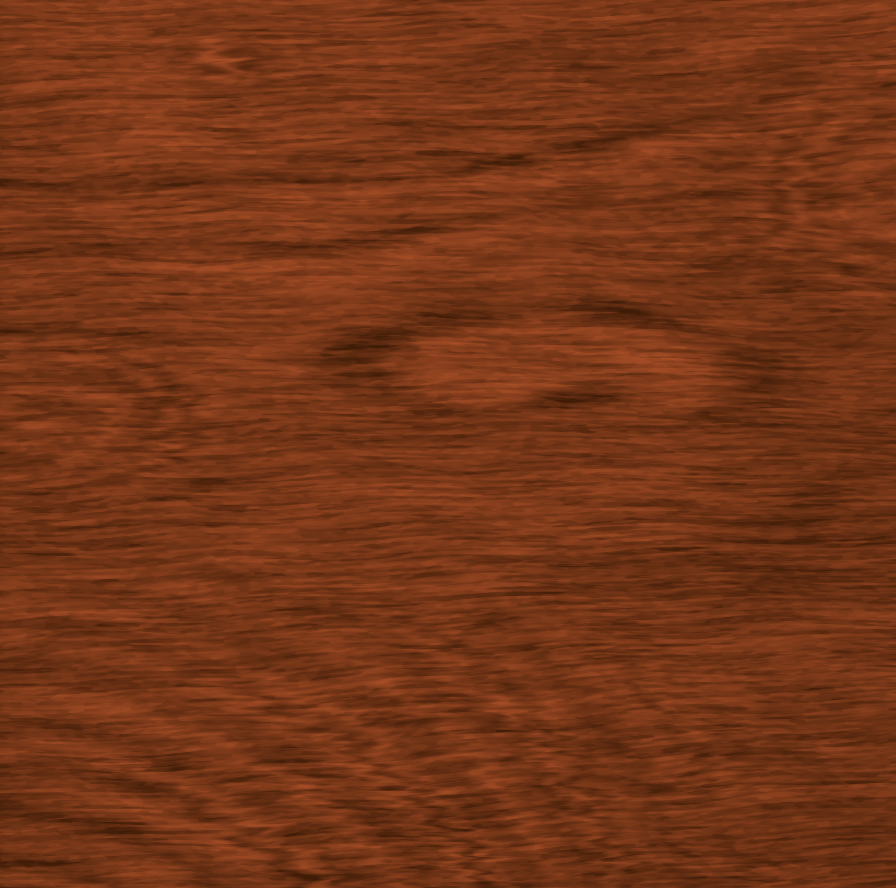
This texture is drawn by a WebGL 2 fragment shader. Its source:

```glsl
#version 300 es
precision highp float;
uniform vec2 u_resolution;
out vec4 fragColor;

// Colour
const vec3 BASE_COLOR = vec3(0.456, 0.209, 0.090);
const vec3 TONE_STEP = vec3(0.060, 0.029, 0.018);
const float TONE_OFFSET = 0.16;

// Fibres: cells per canvas height, along and across the grain
const vec2 FINE_FIBRE = vec2(13.0, 270.0);
const vec2 COARSE_FIBRE = vec2(8.0, 110.0);
const vec2 GRIT = vec2(75.0, 330.0);
const vec2 PORE = vec2(19.0, 230.0);
const float FEATHER = 0.024;
const float CRISP = 10.0;
const float SOFT = 5.0;

// Growth figure
const vec2 ARCH_CENTRE = vec2(0.0, -0.25);
const float ARCH_SPACING = 0.050;
const vec2 LENS_CENTRE = vec2(0.625, 0.585);
const vec2 LENS_RADII = vec2(0.195, 0.056);
const vec2 KNOT_CENTRE = vec2(0.262, 0.937);

// Eyes: centre and radii
const vec4 EYES[2] = vec4[2](
    vec4(0.06, 0.53, 0.20, 0.095), vec4(1.03, 0.79, 0.19, 0.130));

// Veins: height at left, thickness, end, darkness
const vec4 VEINS[3] = vec4[3](
    vec4(0.792, 0.006, 0.95, 2.0), vec4(0.722, 0.009, 0.70, 1.3),
    vec4(0.625, 0.007, 0.22, 1.0));

vec3 hash3(vec2 cell) {
    vec3 h = fract(cell.xyx * vec3(0.1031, 0.1030, 0.0973));
    h += dot(h, h.yxz + 33.33);
    return fract((h.xxy + h.yzz) * h.zyx);
}

// Cellular noise, about -1 to 1: nearby cell values blended by distance
float cellNoise(vec2 p, float sharpness) {
    vec2 cell = floor(p);
    float total = 0.0, weights = 0.0;
    for (int j = -1; j <= 1; j++) {
        for (int i = -1; i <= 1; i++) {
            vec2 id = cell + vec2(i, j);
            vec3 h = hash3(id);
            vec2 d = id + h.xy - p;
            float w = exp(-sharpness * dot(d, d));
            total += w * (2.0 * h.z - 1.0);
            weights += w;
        }
    }
    return total / weights;
}

// Uneven growth rings from layered sines, one ring per unit
float rings(float r) {
    float a = 6.2832 * r;
    return 0.8 * sin(a + 0.8 * sin(a * 0.37)) + 0.3 * sin(a * 1.73 + 1.0);
}

float bump(float x) { return exp(-x * x); }
float blob(vec2 d) { return exp(-dot(d, d)); }
float fadeOut(float a, float b, float x) { return 1.0 - smoothstep(a, b, x); }

// Broad light and dark figure of the wood
float figure(vec2 p) {
    float level = p.y - 0.08 * smoothstep(0.32, 0.85, p.x) * smoothstep(0.5, 0.75, p.y);
    float tone = 0.45 * cellNoise(vec2(p.x * 3.0, level * 13.0), SOFT)
               + 0.45 * cellNoise(vec2(p.x * 9.0, level * 38.0) + 40.0, SOFT);

    // Arches in the lower part
    float arch = length((p - ARCH_CENTRE) * vec2(0.88, 1.0));
    float archFade = fadeOut(0.12, 0.48, p.y) * fadeOut(0.4, 1.2, p.x);
    tone += 1.1 * archFade * rings(arch / ARCH_SPACING);

    // Ringed eyes
    for (int i = 0; i < 2; i++) {
        float r = length((p - EYES[i].xy) / EYES[i].zw);
        tone += 0.8 * fadeOut(0.85, 1.5, r) * rings(r * 3.2);
    }

    // Dark veins with a lighter band below
    for (int i = 0; i < 3; i++) {
        vec4 vein = VEINS[i];
        float d = level - vein.x - 0.005 * sin(9.0 * p.x + float(i));
        float fade = fadeOut(vein.z - 0.3, vein.z, p.x);
        tone += fade * (0.7 * bump((d + 0.025) / 0.014) - vein.w * bump(d / vein.y));
    }

    // Pale lens with a dark rim and a slanted inner streak
    vec2 lens = (p - LENS_CENTRE) / LENS_RADII;
    float r = length(lens + vec2(0.0, 0.12 * lens.x));
    tone += 1.3 * fadeOut(0.75, 1.05, r);
    tone -= 1.7 * bump((r - 1.18) / 0.16) * smoothstep(-0.7, 0.5, lens.y + 0.3 * abs(lens.x));
    vec2 streak = p - vec2(0.64, 0.553);
    streak.y -= 0.17 * streak.x;
    tone -= 3.0 * blob(streak / vec2(0.085, 0.012));

    // Small knot: pale core between dark flanks
    vec2 knot = p - KNOT_CENTRE;
    tone += 1.8 * blob(knot / vec2(0.014, 0.025));
    return tone - 1.3 * blob((abs(knot) - vec2(0.033, 0.0)) / vec2(0.02, 0.026));
}

void main() {
    vec2 p = gl_FragCoord.xy / u_resolution.y;

    // Fibres drift gently from the horizontal
    vec2 g = p;
    g.y += 0.006 * sin(4.0 * p.x + 5.0 * p.y) + 0.002 * sin(23.0 * p.x + 31.0 * p.y);
    g.y -= p.x * (0.05 * smoothstep(0.6, 1.0, p.y) + 0.035 * fadeOut(0.2, 0.6, p.y));
    float coarse = cellNoise(g * COARSE_FIBRE, SOFT);
    float fibres = 1.15 * cellNoise(g * FINE_FIBRE + 17.0, CRISP) + 0.4 * coarse
                 + 0.75 * cellNoise(g * GRIT, CRISP);
    float pores = smoothstep(0.5, 0.9, cellNoise(g * PORE + 71.0, CRISP));

    // Warp the figure, then feather its edges along the fibres
    vec2 q = p + 0.010 * vec2(cellNoise(p * 6.0, SOFT), cellNoise(p * vec2(5.0, 9.0) + 9.0, SOFT));
    q.x += FEATHER * cellNoise(g * vec2(14.0, 190.0) + 5.0, SOFT);
    q.y += 0.003 * coarse;

    float shade = 0.7 * (p.y - 0.5) + 0.5 * (0.5 - p.x)
                - 0.5 * blob((p - vec2(0.92, 0.36)) / vec2(0.25, 0.12))
                - 0.5 * blob((p - vec2(0.0, 0.12)) / vec2(0.2, 0.1));
    float tone = TONE_OFFSET + shade + figure(q) + fibres - 1.2 * pores;
    fragColor = vec4(BASE_COLOR + TONE_STEP * clamp(tone, -3.4, 3.4), 1.0);
}
```
